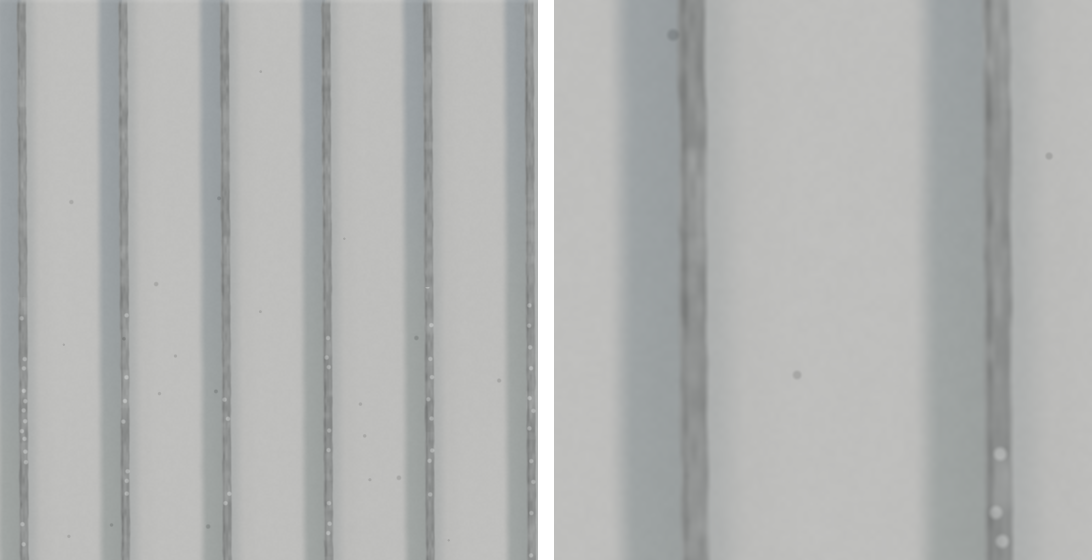
Left, the full canvas; right, a detail of the centre.
A Shadertoy shader for this pattern:

```glsl
// Lengths are fractions of the canvas height
const float PITCH = 0.1813;
const float FIRST_SEAM = 0.0430;
const float LEAN = -0.0050;
const float SEAM_HALF = 0.0082;
const float SEAM_SOFT = 0.0022;
const float SHADOW_START = -0.0430;
const float SHADOW_SOFT = 0.0085;
const float GLOW_START = 0.011;
const float GLOW_END = 0.034;
const float STITCHES = 54.0;
const float GRAIN = 0.014;
const float SPOT_CELL = 0.085;
const float SPOT_CHANCE = 0.12;

const vec3 FACE = vec3(0.748, 0.748, 0.741);
const vec3 SHADOW_COOL = vec3(0.605, 0.628, 0.640);
const vec3 SHADOW_WARM = vec3(0.622, 0.640, 0.632);
const vec3 HALF_SHADE = vec3(0.682, 0.691, 0.688);
const vec3 SEAM = vec3(0.555, 0.563, 0.560);

float hash(vec2 p) {
    vec3 q = fract(p.xyx * vec3(0.1031, 0.1030, 0.0973));
    q += dot(q, q.yzx + 33.33);
    return fract((q.x + q.y) * q.z);
}

float noise(vec2 p) {
    vec2 cell = floor(p), f = fract(p);
    f = f * f * (3.0 - 2.0 * f);
    return mix(mix(hash(cell), hash(cell + vec2(1, 0)), f.x),
               mix(hash(cell + vec2(0, 1)), hash(cell + vec2(1, 1)), f.x), f.y);
}

float softDot(vec2 offset, float radius) {
    return 1.0 - smoothstep(0.35 * radius, radius, length(offset));
}

// Dark, broken joint with a hard left lip and a fainter right one
vec3 seamColor(float d, float y, float id) {
    float row = y * STITCHES;
    float blotch = noise(vec2(d * 240.0 + id * 37.0, row * 1.3)) - 0.5;
    float patchy = noise(vec2(id * 19.0 + 5.0, row * 0.4)) - 0.5;
    float leftLip = exp(-pow((d + 0.0050) / 0.0022, 2.0));
    float rightLip = exp(-pow((d - 0.0055) / 0.0020, 2.0));
    float gap = smoothstep(0.6, 0.9, noise(vec2(id * 23.0 + 9.0, row)));
    float tone = 0.060 * blotch + 0.050 * patchy + 0.025 * gap;
    tone -= 0.045 * leftLip * (0.5 + noise(vec2(id * 11.0, row * 1.7)));
    tone -= 0.020 * rightLip * noise(vec2(id * 7.0 + 3.0, row * 1.5));
    return SEAM + 0.012 + tone;
}

// Pale crumbs in the joint, more common toward the bottom
float crumbs(float d, float y, float id) {
    float row = floor(y * STITCHES);
    vec2 seed = vec2(row, id * 13.0 + 71.0);
    float chance = 0.28 * (1.0 - smoothstep(0.25, 0.6, y));
    vec2 center = vec2((hash(seed + 3.0) - 0.4) * SEAM_HALF,
                       (row + 0.3 + 0.4 * hash(seed + 8.0)) / STITCHES);
    return step(hash(seed), chance) * softDot(vec2(d, y) - center, 0.0055);
}

// Sparse dirt across all the surfaces
float dirt(vec2 p) {
    vec2 cell = floor(p / SPOT_CELL);
    vec2 place = 0.2 + 0.6 * vec2(hash(cell + 17.0), hash(cell + 41.0));
    float radius = mix(0.003, 0.006, hash(cell + 63.0));
    return step(hash(cell + 5.0), SPOT_CHANCE)
         * softDot(p - (cell + place) * SPOT_CELL, radius);
}

void mainImage(out vec4 fragColor, in vec2 fragCoord) {
    vec2 p = fragCoord / iResolution.y;
    float x = p.x - FIRST_SEAM - LEAN * p.y;
    float id = floor(x / PITCH + 0.5);
    float d = x - id * PITCH;

    // Broad light and tint drift
    float drift = noise(p * vec2(3.0, 2.5) + 4.0);
    float cool = smoothstep(0.25, 0.75, p.y * 0.7 + drift * 0.4);
    vec3 color = FACE + 0.010 * (drift - 0.5);
    color -= 0.012 * smoothstep(0.065, 0.03, abs(d));

    // Half shade on the right, deep shadow on the left
    float glow = step(0.0, d) * (1.0 - smoothstep(GLOW_START, GLOW_END, d));
    color = mix(color, HALF_SHADE, glow);
    float ragged = 0.0015 * (noise(vec2(id * 5.0, p.y * 30.0)) - 0.5);
    float shadow = smoothstep(SHADOW_START - SHADOW_SOFT,
                              SHADOW_START + SHADOW_SOFT, d + ragged);
    shadow *= 1.0 - smoothstep(-0.003, 0.003, d);
    vec3 shadowColor = mix(SHADOW_WARM, SHADOW_COOL, cool);
    shadowColor -= 0.018 * smoothstep(SHADOW_START, -SEAM_HALF, d) - 0.009;
    color = mix(color, shadowColor, shadow);

    // Joint, fading at the top border
    float soft = max(SEAM_SOFT, 1.0 / iResolution.y);
    float wobble = 0.0012 * (noise(vec2(id * 31.0, p.y * 60.0)) - 0.5);
    float seam = 1.0 - smoothstep(SEAM_HALF - soft, SEAM_HALF + soft, abs(d + wobble));
    seam *= 1.0 - 0.7 * smoothstep(0.990, 1.0, p.y);
    color = mix(color, seamColor(d, p.y, id), seam);

    // Wear and grain
    color += 0.13 * crumbs(d, p.y, id);
    color -= 0.09 * dirt(p);
    color += GRAIN * (0.6 * noise(p * 300.0) + 0.4 * noise(p * 120.0) - 0.5);
    color += 0.025 * smoothstep(0.992, 1.0, p.y);
    fragColor = vec4(clamp(color, 0.0, 1.0), 1.0);
}
```
